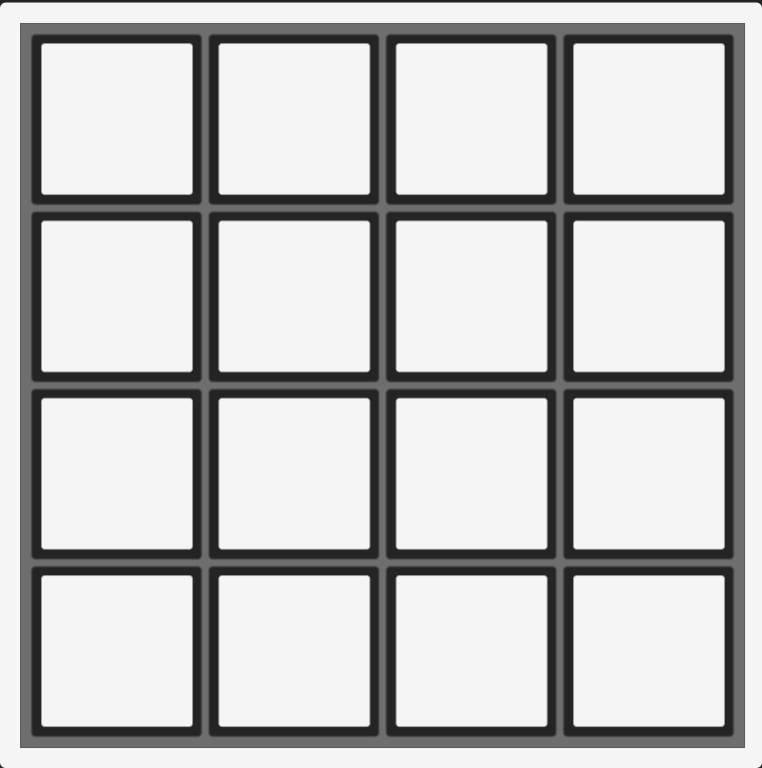
This pattern is drawn by a WebGL 2 fragment shader. Its source:

```glsl
#version 300 es
precision highp float;

uniform vec2 u_resolution;
out vec4 fragColor;

// Lengths are fractions of the canvas height
const float TILES = 4.0;
const float PITCH = 0.2309;
const vec2 GRID_CENTRE = vec2(0.0020, -0.0020);
const float PANEL_HALF = 0.4720;
const float FRAME_HALF = 0.1113;
const float FRAME_RADIUS = 0.0060;
const float FACE_HALF = 0.0990;
const float FACE_RADIUS = 0.0050;
const vec2 FACE_SHIFT = vec2(0.0006);
const float CARD_TOP_GAP = 0.0033;
const float CARD_RADIUS = 0.0075;
const float RIM = 0.0013;

const vec3 PAPER = vec3(0.96);
const vec3 FACE_RIM = vec3(0.60);
const vec3 PANEL = vec3(0.43);
const vec3 GROOVE = vec3(0.35);
const vec3 FRAME_EDGE = vec3(0.22);
const vec3 FRAME = vec3(0.14);

float roundedBox(vec2 p, vec2 halfSize, float radius) {
  vec2 q = abs(p) - halfSize + radius;
  return length(max(q, 0.0)) + min(max(q.x, q.y), 0.0) - radius;
}

// Coverage of a shape, smoothed over about one pixel
float fill(float dist) {
  return clamp(0.5 - dist * u_resolution.y, 0.0, 1.0);
}

void main() {
  vec2 p = (gl_FragCoord.xy - 0.5 * u_resolution) / u_resolution.y;
  float aspect = u_resolution.x / u_resolution.y;

  // Pale card on a dark ground
  vec2 cardHalf = 0.5 * vec2(aspect, 1.0 - CARD_TOP_GAP);
  float card = roundedBox(p + vec2(0.0, 0.5 * CARD_TOP_GAP), cardHalf, CARD_RADIUS);
  vec3 color = mix(FRAME, PAPER, fill(card));

  // Grey panel with a darker outline
  vec2 g = p - GRID_CENTRE;
  float panel = roundedBox(g, vec2(PANEL_HALF), 0.0);
  color = mix(color, GROOVE, fill(panel));
  color = mix(color, PANEL, fill(panel + RIM));

  // Nearest tile centre, limited to the grid
  vec2 cell = clamp(floor(g / PITCH + 0.5 * TILES), 0.0, TILES - 1.0);
  vec2 local = g - (cell + 0.5 - 0.5 * TILES) * PITCH;

  // Dark frame with a stepped edge
  float frame = roundedBox(local, vec2(FRAME_HALF), FRAME_RADIUS);
  color = mix(color, GROOVE, fill(frame - 0.5 * RIM));
  color = mix(color, FRAME_EDGE, fill(frame + 0.5 * RIM));
  color = mix(color, FRAME, fill(frame + 1.5 * RIM));

  // Pale face with a thin grey rim
  float face = roundedBox(local - FACE_SHIFT, vec2(FACE_HALF), FACE_RADIUS);
  color = mix(color, FACE_RIM, fill(face));
  color = mix(color, PAPER, fill(face + RIM));

  fragColor = vec4(color, 1.0);
}
```
